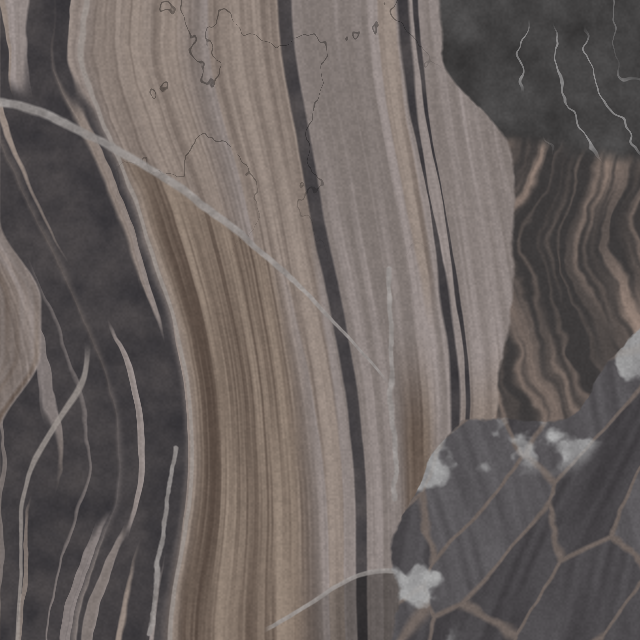
A WebGL 2 fragment shader for this texture:

```glsl
#version 300 es
precision highp float;
// Layered marble: bent mineral strata coloured along a warped band coordinate,
// overlaid by a dark folded mass, a zone of broken blocks and pale veins.
uniform vec2 u_resolution;
out vec4 fragColor;

float hash(vec2 cell) {
  vec3 h = fract(cell.xyx * 0.1031);
  h += dot(h, h.yzx + 33.33);
  return fract((h.x + h.y) * h.z);
}

float noise(vec2 p) {
  vec2 i = floor(p), f = fract(p);
  f = f * f * (3.0 - 2.0 * f);
  return mix(mix(hash(i), hash(i + vec2(1, 0)), f.x),
             mix(hash(i + vec2(0, 1)), hash(i + 1.0), f.x), f.y);
}

float fbm(vec2 p) {
  float sum = 0.0, amp = 0.5;
  for (int i = 0; i < 5; i++, amp *= 0.5) {
    sum += amp * noise(p);
    p = mat2(1.6, 1.2, -1.2, 1.6) * p + 7.3;
  }
  return sum;
}

float ramp(float a, float b, float x) { return smoothstep(a, b, x); }

float band(float a, float b, float soft, float x) {
  return ramp(a - soft, a + soft, x) - ramp(b - soft, b + soft, x);
}

float line(float d, float width) {
  return 1.0 - ramp(width * 0.5, width + 0.0015, abs(d));
}

float vein(vec2 p, vec2 a, vec2 b) {
  p.x += 0.02 * (fbm(p * 17.0) - 0.5);
  float t = clamp(dot(p - a, b - a) / dot(b - a, b - a), 0.0, 1.0);
  return line(length(p - mix(a, b, t)), 0.004);
}

// Gap to the nearest block border (x) and block id (y)
vec2 blocks(vec2 p) {
  float near = 9.0, second = 9.0, id = 0.0;
  for (int k = 0; k < 9; k++) {
    vec2 cell = floor(p) + vec2(k % 3, k / 3) - 1.0;
    float d = length(cell + vec2(hash(cell), hash(cell + 57.0)) - p);
    if (d < near) { second = near; near = d; id = hash(cell + 19.0); }
    else second = min(second, d);
  }
  return vec2(second - near, id);
}

vec3 strata(vec2 p, float below) {
  // Left, middle and right bend by different amounts
  float bend = 0.2 * ramp(0.95, 0.35, p.y) - 0.05 * ramp(0.3, 0.0, p.y);
  bend = mix(bend, 0.128 * ramp(1.05, 0.15, p.y), ramp(0.2, 0.5, p.x));
  bend = mix(bend, 0.085 * ramp(1.05, 0.35, p.y), ramp(0.52, 0.7, p.x));
  float wobble = mix(0.07, 0.014, ramp(0.1, 0.35, p.x));
  float u = p.x - bend + wobble * (fbm(p * vec2(6, 4)) - 0.5);

  // Streaks at three scales
  float wide = noise(vec2(u * 30.0, p.y * 1.2));
  float thin = noise(vec2(u * 95.0, p.y * 2.0));
  float hair = noise(vec2(u * 240.0, p.y * 5.0));
  float tone = ramp(0.15, 0.85, 0.4 * wide + 0.35 * thin + 0.25 * hair);
  vec3 pale = mix(vec3(0.49, 0.455, 0.44), vec3(0.62, 0.58, 0.57), tone);
  vec3 brown = mix(vec3(0.33, 0.28, 0.25), vec3(0.58, 0.52, 0.47), tone);
  float brownish = band(0.12, 0.3 + 0.06 * below, 0.03, u) * (0.55 + 0.45 * below);
  brownish = max(brownish, band(0.535, 0.59, 0.015, u) * ramp(0.5, 0.3, p.y));
  vec3 color = mix(pale, brown, max(brownish, 0.6 * ramp(0.6, 0.75, wide)));

  // Dark seams and ragged threads
  float threads = ramp(0.44, 0.56, noise(vec2(u * 75.0, p.y * 3.0)));
  float dark = threads * band(-0.03, 0.115, 0.015, u);
  dark = max(dark, band(0.05, 0.082, 0.006, u) * ramp(0.1, 0.4, hair + thin));
  dark = max(dark, ramp(-0.017, -0.033, u) * (1.0 - 0.75 * ramp(0.62, 0.72, thin)));
  dark = max(dark, 0.9 * band(0.435, 0.456, 0.0025, u));
  float ragged = 0.012 * noise(vec2(p.y * 13.0, 3));
  dark = max(dark, max(line(u - 0.628, ragged), line(u - 0.648, 0.4 * ragged)));
  vec3 black = mix(vec3(0.19, 0.185, 0.2), vec3(0.33, 0.31, 0.31), fbm(p * 24.0));
  color = mix(color, black, dark);

  // Pale lens and ribbons in the dark left side
  float lens = 0.065 * band(0.385, 0.595, 0.065, p.y) - p.x;
  vec3 rings = mix(brown, pale, noise(vec2(lens * 130.0, p.y * 3.0)));
  color = mix(color, rings, ramp(-0.002, 0.003, lens));
  float ribbon = line(p.x - 0.05 - 0.11 * ramp(0.2, 0.47, p.y) + 0.03 * wide, 0.006);
  ribbon = max(ribbon * ramp(0.47, 0.42, p.y), line(u - 0.122, 0.004));
  return mix(color, vec3(0.6, 0.57, 0.55), 0.8 * ribbon);
}

vec3 folds(vec2 p) {
  float f = fbm(p * 5.0), v = p.x + 0.035 * sin(p.y * 13.0) + 0.14 * f;
  float tone = 0.6 * noise(vec2(v * 42.0, p.y * 3.0)) + 0.4 * noise(vec2(v * 130.0, p.y * 5.0));
  tone = ramp(0.3, 0.85, tone + 0.2 * ramp(0.88, 1.0, p.x));
  vec3 color = mix(vec3(0.24, 0.23, 0.23), vec3(0.57, 0.5, 0.46), tone);
  // Dark cap crossed by thin contours
  float contour = line(fract((0.7 * p.x + 0.8 * p.y + 0.35 * f) * 13.0) - 0.5, 0.035);
  vec3 cap = vec3(0.18, 0.175, 0.175) + 0.17 * fbm(p * 22.0);
  cap += 0.25 * contour * ramp(0.35, 0.6, noise(p * 11.0));
  return mix(color, cap, ramp(0.77, 0.8, p.y + 0.14 * (f - 0.5)));
}

vec3 rubble(vec2 p, float depth) {
  vec2 block = blocks(mat2(2.5, 9.3, 4.2, -5.8) * p + 0.3 * fbm(p * 9.0));
  float grain = noise(vec2(dot(p, vec2(1, block.y - 0.6)) * 90.0, p.y * 8.0));
  vec3 color = vec3(0.23, 0.22, 0.23) + 0.09 * block.y + 0.07 * grain;
  color = mix(vec3(0.43, 0.39, 0.37), color, ramp(0.01, 0.09, block.x));
  float calcite = ramp(0.5, 0.58, fbm(p * 11.0 + 3.0)) * band(-0.02, 0.085, 0.025, depth);
  return mix(color, vec3(0.66), calcite * (0.6 + 0.4 * noise(p * 60.0)));
}

void main() {
  vec2 p = gl_FragCoord.xy / u_resolution;
  float rough = fbm(p * 14.0) - 0.5;
  float crack = p.y - 0.844 + 0.3 * p.x + 0.7 * p.x * p.x + 0.014 * rough;
  vec3 color = strata(p, ramp(0.003, -0.003, crack));
  // Fine fractures
  float fracture = line(fbm(p * vec2(9, 6) + 11.0) - 0.5, 0.004) * band(0.2, 0.66, 0.05, p.x);
  color *= 1.0 - 0.3 * fracture * ramp(0.55, 0.8, p.y);
  // Lower slab
  float slab = 0.107 * ramp(0.36, 0.6, p.x) + 0.008 * rough - p.y;
  color *= 1.0 - 0.3 * ramp(-0.002, 0.002, slab) * ramp(0.45, 0.56, p.x);
  // Pale cracks
  float pale = line(crack, mix(0.009, 0.003, ramp(0.3, 0.6, p.x))) * ramp(0.61, 0.59, p.x);
  pale = max(pale, line(slab, 0.004) * ramp(0.41, 0.43, p.x));
  pale = max(pale, vein(p, vec2(0.61, 0.58), vec2(0.617, 0.22)));
  pale = max(pale, vein(p, vec2(0.275, 0.3), vec2(0.235, 0.01)));
  color = mix(color, vec3(0.53, 0.51, 0.5) + 0.12 * noise(p * 90.0), 0.85 * pale);
  // Folded mass, then broken zone
  float edge = 0.69 + 0.11 * ramp(0.92, 0.76, p.y) - 0.03 * ramp(0.55, 0.35, p.y);
  color = mix(color, folds(p), ramp(-0.003, 0.004, p.x - edge + 0.03 * rough));
  float rim = 0.13 + 0.22 * ramp(0.56, 0.74, p.x) + 0.15 * ramp(0.88, 1.02, p.x);
  float depth = min(rim - p.y, p.x - 0.62) + 0.05 * rough;
  color = mix(color, rubble(p, depth), ramp(-0.003, 0.003, depth));
  // Mineral grain
  color *= 0.93 + 0.09 * noise(p * 300.0) + 0.05 * noise(p * 120.0);
  fragColor = vec4(color, 1);
}
```
